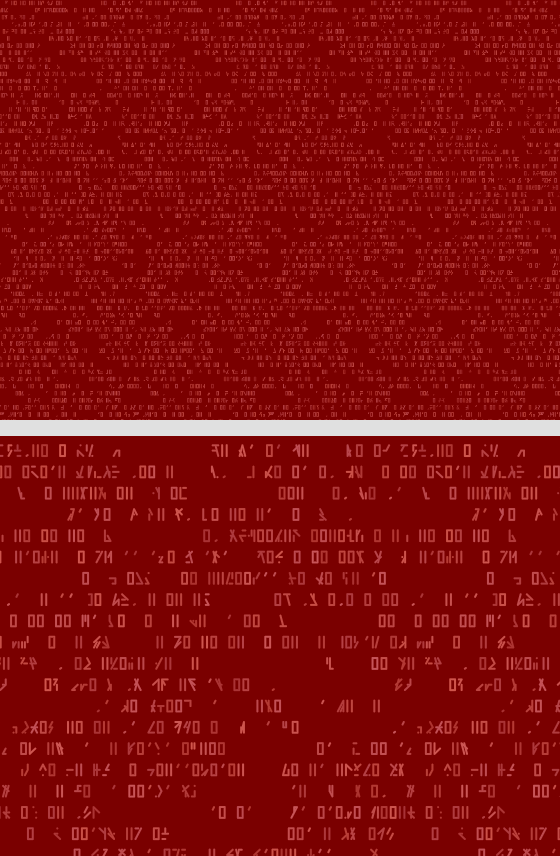
Top, the full canvas; bottom, a detail of the centre.
Reproduce this pattern procedurally as a WebGL 2 fragment shader.

```glsl
#version 300 es
precision highp float;
uniform vec2 u_resolution;
out vec4 fragColor;

float hash(vec2 p) {
    vec3 q = fract(p.xyx * 0.1031);
    q += dot(q, q.yzx + 33.33);
    return fract((q.x + q.y) * q.z);
}

float segment(vec2 p, vec2 a, vec2 b) {
    vec2 ab = b - a;
    return length(p - a - ab * clamp(dot(p - a, ab) / (dot(ab, ab) + 1e-9), 0.0, 1.0));
}

float frame(vec2 p, vec2 halfSize) {
    vec2 d = abs(p) - halfSize;
    return abs(length(max(d, 0.0)) + min(max(d.x, d.y), 0.0));
}

// Random point on a 3 x 3 lattice filling one mark
vec2 latticePoint(vec2 id) {
    vec2 r = vec2(hash(id + 7.3), hash(id + 41.9));
    return (floor(r * 3.0) - 1.0) * vec2(0.0022, 0.0042);
}

// Distance to an abstract mark: frame, bars, tick or crossed strokes
float markDistance(vec2 p, vec2 id) {
    float kind = hash(id + 3.7);
    if (kind < 0.34) return frame(p, vec2(0.0019, 0.0043));
    if (kind < 0.50) return segment(vec2(abs(p.x), p.y), vec2(0.0018, -0.0043), vec2(0.0018, 0.0043));
    if (kind < 0.60) return segment(p, vec2(-0.0004, 0.0022), vec2(0.0006, 0.0042));
    if (kind < 0.66) return segment(p, vec2(0.0, -0.0042), vec2(0.0008, -0.0036));
    float d = 1.0;
    for (int i = 0; i < 3; i++) {
        vec2 key = id + float(i) * 61.0;
        d = min(d, segment(p, latticePoint(key), latticePoint(key + 17.0)));
    }
    return d;
}

// Short clusters, broken by wide gaps that differ from row to row
bool occupied(float column, float row) {
    float group = floor(column / 3.0);
    float slot = mod(column, 3.0);
    float angle = 6.2831853 * group / 15.0;
    float wave = sin(angle + 6.3 * hash(vec2(row, 81.0)))
               + 0.7 * sin(2.0 * angle + 6.3 * hash(vec2(row, 93.0)));
    if (wave < -1.35 + 0.95 * hash(vec2(row, 57.0))) return false;
    float r = hash(vec2(group + 110.0, row));
    if (r < 0.06) return false;
    if (r < 0.30) return slot == 1.0;
    if (r < 0.84) return slot < 2.0;
    return true;
}

void main() {
    vec2 p = gl_FragCoord.xy / u_resolution.y;
    float pixel = 1.0 / u_resolution.y;

    // 59 rows down, 45 columns in each horizontal repeat
    float cellWidth = 0.3212 / 45.0;
    float y = (1.0 - p.y) * 59.2 + 0.08;
    float row = floor(y);
    float x = p.x / cellWidth + 3.0 * hash(vec2(row, 29.0));

    vec3 color = vec3(0.48, 0.0, 0.0);
    for (int i = -1; i <= 1; i++) {
        float cell = floor(x) + float(i);
        float column = mod(cell, 45.0);
        if (!occupied(column, row)) continue;
        vec2 id = vec2(column, row);
        vec2 local = vec2((x - cell - 0.5) * cellWidth, (0.5 - fract(y)) / 59.2);
        float d = markDistance(local, id);
        float coverage = clamp(0.5 + (0.0008 - d) / pixel, 0.0, 1.0);

        // Uneven strength and slightly warm or cool ink
        vec3 ink = mix(vec3(0.84, 0.36, 0.32), vec3(0.79, 0.35, 0.38), hash(id + 23.0));
        color = mix(color, ink, coverage * mix(0.55, 0.95, hash(id + 71.0)));
    }
    fragColor = vec4(color, 1.0);
}
```
